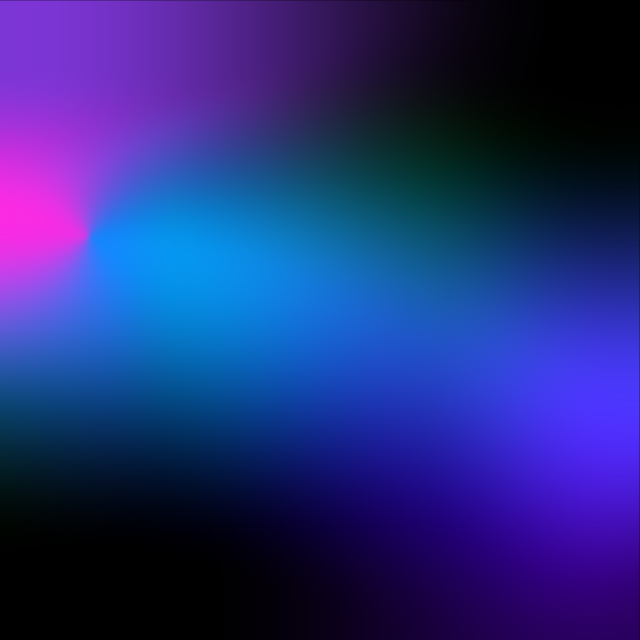
This background is drawn by a WebGL 1 fragment shader. Its source:

```glsl
precision highp float;
// Soft mesh gradient: an azure band sinks into indigo on black, lit by a pink fan at the left.

uniform vec2 u_resolution;

// Colour along the crest of the band, from left to right.
vec3 bandColor(float x) {
  vec3 azure = mix(vec3(0.08, 0.53, 1.0), vec3(0.02, 0.59, 0.94), smoothstep(0.15, 0.28, x));
  vec3 cobalt = mix(azure, vec3(0.14, 0.36, 0.77), smoothstep(0.26, 0.72, x));
  return mix(cobalt, vec3(0.31, 0.22, 1.0), smoothstep(0.65, 0.95, x));
}

// Coverage of the band per channel; green crests higher, red lower.
vec3 bandCoverage(vec2 p) {
  float bulge = smoothstep(0.3, 0.7, p.x) * (1.0 - 0.4 * smoothstep(0.7, 1.0, p.x));
  vec3 crest = 0.61 - 0.26 * smoothstep(0.2, 1.0, p.x) + vec3(-0.06, 0.1, 0.0) * bulge;
  vec3 reachUp = 0.15 + 0.46 * p.x - 0.16 * p.x * p.x + vec3(0.0, 0.0, 0.02) * bulge;
  vec3 reachDown = vec3(0.46, 0.49, 0.45) + vec3(0.1, -0.15, 0.25) * p.x
                 - vec3(0.2, 0.0, 0.35) * p.x * p.x;
  vec3 offset = p.y - crest;
  vec3 distances = max(offset / reachUp, -offset / reachDown);
  return 1.0 - smoothstep(0.0, 1.0, distances);
}

// Violet in the upper left and deep purple in the lower right, over black.
vec3 backdrop(vec2 p) {
  vec3 violet = vec3(0.49, 0.21, 0.84) * (1.0 - smoothstep(0.02, 0.9, p.x));
  vec3 purple = vec3(0.15, 0.0, 0.37) * smoothstep(0.3, 0.95, p.x);
  float upper = smoothstep(0.5 + 0.24 * p.x, 0.68 + 0.5 * p.x, p.y);
  return violet * upper + purple * (1.0 - smoothstep(0.25, 0.55, p.y));
}

// Pink light that turns about a pivot and fades above and below it.
float pinkFan(vec2 p) {
  vec2 ray = p - vec2(0.14, 0.63);
  float facing = dot(ray, vec2(-0.97, 0.25)) / (length(ray) + 0.004);
  float fan = pow(clamp((facing + 0.9) / 1.9, 0.0, 1.0), 1.4);
  return fan * smoothstep(0.34, 0.63, p.y) * (1.0 - smoothstep(0.67, 0.9, p.y));
}

void main() {
  vec2 p = gl_FragCoord.xy / u_resolution;
  vec3 color = mix(backdrop(p), bandColor(p.x), bandCoverage(p));
  color = mix(color, vec3(1.0, 0.16, 0.89), pinkFan(p));

  // Faint dark rim along the top and right edges.
  float rim = min(1.0 - p.x, 1.0 - p.y);
  color *= mix(0.72, 1.0, smoothstep(0.0006, 0.0022, rim));
  gl_FragColor = vec4(color, 1.0);
}
```
